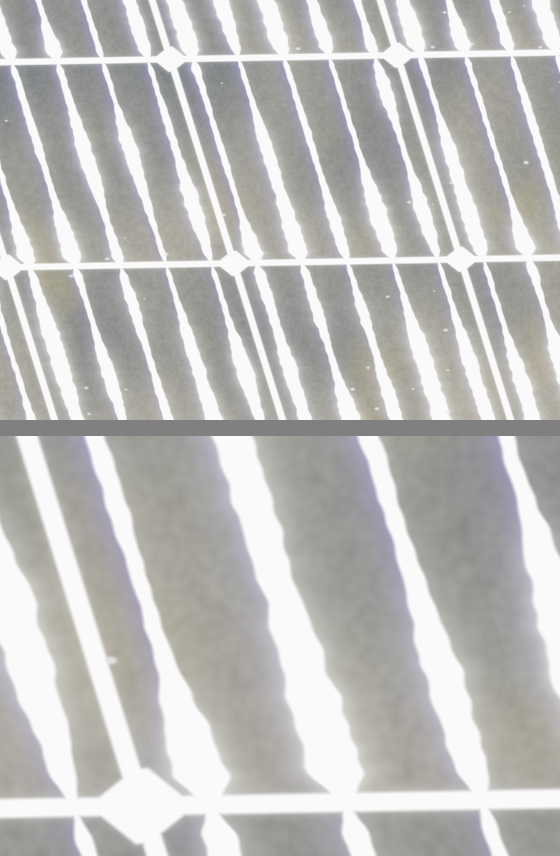
Top: the whole. Bottom: its middle third, enlarged.
This texture is drawn by a Shadertoy shader. Its source:

```glsl
// Tilted solar panel: a skewed lattice of grey cells split by thin white gaps,
// with diamond corners and five busbars per cell. Gradient noise swells the
// busbars into ragged glare, and tints and speckles the dusty glass.

vec2 hash2(vec2 p) {
    p = vec2(dot(p, vec2(127.1, 311.7)), dot(p, vec2(269.5, 183.3)));
    return fract(sin(p) * 43758.55);
}

float gradientCorner(vec2 corner, vec2 offset) {
    float angle = 6.2832 * hash2(corner).x;
    return dot(vec2(cos(angle), sin(angle)), offset);
}

float gradientNoise(vec2 p) {
    vec2 i = floor(p), f = fract(p), e = vec2(1.0, 0.0);
    vec2 w = f * f * f * (f * (f * 6.0 - 15.0) + 10.0);
    float low = mix(gradientCorner(i, f), gradientCorner(i + e, f - e), w.x);
    float high = mix(gradientCorner(i + e.yx, f - e.yx), gradientCorner(i + 1.0, f - 1.0), w.x);
    return mix(low, high, w.y);
}

// Small bright dust, at most one grain per grid square
float dust(vec2 p, float soft) {
    vec2 id = floor(p * 22.0), seed = hash2(id + 31.0);
    vec2 center = (id + 0.25 + 0.5 * hash2(id + 7.0)) / 22.0;
    float density = 0.05 + 0.2 * smoothstep(0.9, 1.3, p.x) * smoothstep(0.7, 1.0, p.y);
    float grain = length((p - center) * vec2(0.8, 1.2)) - mix(0.001, 0.005, seed.y);
    return step(seed.x, density) * smoothstep(soft, -soft, grain);
}

void mainImage(out vec4 fragColor, in vec2 fragCoord) {
    vec2 p = fragCoord / iResolution.y;
    float soft = max(1.0 / iResolution.y, 0.0022);

    // Lattice coordinates: x counts columns, y counts rows downward
    mat2 lattice = mat2(0.540, 0.0095, 0.151, -0.486);
    vec2 cell = inverse(lattice) * (p - vec2(0.557, 0.373));
    vec2 nearest = cell - round(cell);
    float down = fract(cell.y);
    float rowDistance = abs(nearest.y) * 0.486;
    float gapDistance = abs(nearest.x) * 0.515;

    // Busbar width: a thin wire with swollen, ragged glare
    float bar = floor(cell.x * 5.0);
    float across = (fract(cell.x * 5.0) - 0.5) * 0.103;
    float glare = gradientNoise(vec2(bar * 7.37 + 0.4, cell.y * 2.3 + bar * 0.61));
    glare = smoothstep(-0.3, 0.55, glare + 0.5 * (down - 0.5) + 0.12 * (0.5 - p.y));
    float side = across < 0.0 ? 0.0 : 53.7;
    float ragged = gradientNoise(vec2(bar * 3.17 + side, cell.y * 26.0));
    float halfWidth = mix(0.0062, 0.0205, glare) + ragged * mix(0.003, 0.006, glare);
    halfWidth *= mix(0.5, 1.0, smoothstep(0.004, 0.024, rowDistance));
    float barEdge = abs(across) - halfWidth;

    // Glass: cool and dark to warm and pale, with cloudy mottling and fine grain
    float cloud = gradientNoise(p * vec2(4.0, 3.0) + 9.0);
    float tone = 0.12 + 0.32 * (1.0 - p.y) + 0.3 * down + 0.12 * p.x + 0.55 * cloud;
    vec3 color = mix(vec3(0.49, 0.51, 0.52), vec3(0.71, 0.69, 0.64), clamp(tone, 0.0, 1.0));
    float warmth = smoothstep(0.1, 0.5, gradientNoise(p * 5.0 + 40.0));
    color = mix(color, vec3(0.72, 0.68, 0.54), 0.5 * warmth * smoothstep(0.9, 0.3, p.y));
    color += 0.035 * gradientNoise(p * 110.0) + 0.03 * gradientNoise(p * 45.0);

    // Violet fringe on the left of each busbar, pale halo around the glare
    float outside = max(barEdge, 0.0);
    float fringe = exp(-outside / 0.011) * smoothstep(0.004, -0.004, across);
    color = mix(color, vec3(0.55, 0.52, 0.74), fringe * mix(0.35, 0.85, smoothstep(0.1, 0.9, p.y)));
    float halo = exp(-outside / 0.013) * (0.2 + 0.65 * glare);
    color = mix(color, vec3(0.87, 0.87, 0.85), halo);

    // White lines and truncated diamonds at the cell corners
    vec2 corner = abs(lattice * nearest);
    float diamond = (corner.x * 0.8 + corner.y - 0.034) / 1.28;
    diamond = max(diamond, max(corner.x - 0.037, corner.y - 0.030));
    float wires = min(min(rowDistance - 0.0075, gapDistance - 0.0080), diamond);
    color = mix(color, vec3(0.82), 0.5 * exp(-max(wires, 0.0) / 0.004));
    color = mix(color, vec3(0.98), smoothstep(soft, -soft, min(wires, barEdge)));
    color = mix(color, vec3(0.92), 0.8 * dust(p, soft));

    fragColor = vec4(clamp(color, 0.0, 1.0), 1.0);
}
```
